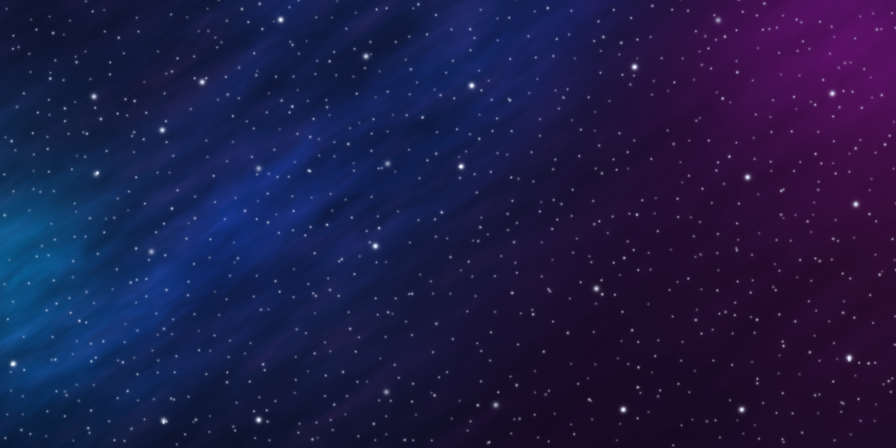
Give the GLSL for this background, as a WebGL 1 fragment shader.

```glsl
precision highp float;

uniform vec2 u_resolution;

#define NAVY vec3(0.08, 0.11, 0.265)
#define PLUM vec3(0.115, 0.047, 0.175)
#define AZURE vec3(-0.015, 0.045, 0.15)
#define CYAN vec3(-0.04, 0.2, 0.23)
#define MAGENTA vec3(0.2, 0.015, 0.2)
#define WINE vec3(0.06, 0.0, 0.02)
#define STAR_TINT vec3(0.9, 0.92, 1.0)
#define STREAK_ANGLE 0.58
#define STREAK_SCALE vec2(2.6, 10.0)
#define STREAK_CONTRAST 0.5

float hash(vec2 p) {
  return fract(sin(dot(p, vec2(127.1, 311.7))) * 43758.5453);
}

float noise(vec2 p) {
  vec2 cell = floor(p);
  vec2 f = fract(p);
  f = f * f * (3.0 - 2.0 * f);
  float low = mix(hash(cell), hash(cell + vec2(1.0, 0.0)), f.x);
  float high = mix(hash(cell + vec2(0.0, 1.0)), hash(cell + 1.0), f.x);
  return mix(low, high, f.y);
}

float fbm(vec2 p) {
  float sum = 0.0;
  float amplitude = 0.5;
  for (int i = 0; i < 5; i++) {
    sum += amplitude * noise(p);
    p = p * 2.03 + 17.3;
    amplitude *= 0.55;
  }
  return sum;
}

// Soft elliptical light around a centre
float glow(vec2 p, vec2 center, vec2 size) {
  vec2 d = (p - center) / size;
  return exp(-dot(d, d));
}

vec3 nebula(vec2 p) {
  // Axes along and across the diagonal streaks
  float c = cos(STREAK_ANGLE);
  float s = sin(STREAK_ANGLE);
  vec2 q = vec2(c * p.x + s * p.y, c * p.y - s * p.x);
  float warp = fbm(p * 4.0) - 0.5;
  float streak = fbm(q * STREAK_SCALE + vec2(0.0, warp)) - 0.52;
  float wisps = fbm(q * STREAK_SCALE * vec2(2.5, 2.6) + 31.0) - 0.52;

  // Navy on the left, plum on the right
  float side = p.x - 0.4 * (p.y - 0.5) + 0.15 * streak;
  vec3 color = mix(NAVY, PLUM, smoothstep(0.8, 1.55, side));

  // Blue diagonal bands
  float leftSide = 1.0 - smoothstep(0.8, 1.5, side);
  float band = exp(-pow((q.y - 0.08) / 0.17, 2.0));
  band += 0.6 * exp(-pow((q.y - 0.45) / 0.16, 2.0)) * smoothstep(0.25, 0.7, p.x);
  color += AZURE * band * leftSide * (0.8 + 1.4 * streak);

  // Darker left corners and lower edge
  color *= 1.0 - 0.25 * glow(p, vec2(0.0, 1.0), vec2(0.35, 0.3));
  color *= 1.0 - 0.35 * glow(p, vec2(0.15, 0.0), vec2(0.7, 0.16));
  color *= 1.0 - 0.2 * glow(p, vec2(1.3, 0.0), vec2(0.7, 0.3));

  // Coloured light at the edges
  color += CYAN * glow(p, vec2(-0.03, 0.37), vec2(0.28, 0.29)) * (1.0 + streak);
  color += MAGENTA * glow(p, vec2(1.9, 0.93), vec2(0.34, 0.3));
  color += WINE * glow(p, vec2(2.05, 0.5), vec2(0.4, 0.45));

  float detail = streak + 0.9 * wisps;
  color *= 1.0 + STREAK_CONTRAST * detail * mix(0.5, 1.0, leftSide);
  color.r += 0.12 * max(wisps, 0.0) * leftSide;
  return max(color, 0.0);
}

// One jittered star per grid cell, kept with the given chance
float starLayer(vec2 p, float cellSize, float radius, float chance, float seed) {
  vec2 grid = p / cellSize;
  vec2 id = floor(grid) + seed;
  vec2 offset = 0.12 + 0.76 * vec2(hash(id), hash(id + 41.7));
  float d = length(fract(grid) - offset) * cellSize / radius;
  float power = mix(0.45, 1.0, hash(id + 73.1));
  float light = exp(-d * d) + 0.3 * exp(-d * 1.1) * smoothstep(5.0, 2.0, d);
  return light * power * step(hash(id + 19.9), chance);
}

void main() {
  vec2 p = gl_FragCoord.xy / u_resolution.y;
  vec3 color = nebula(p);

  // Dust, small stars and a few bright ones
  float stars = 0.5 * starLayer(p, 0.045, 0.0026, 0.78, 3.0);
  stars += 0.62 * starLayer(p, 0.08, 0.003, 0.6, 57.0);
  stars += starLayer(p, 0.25, 0.0058, 0.8, 91.0);
  color = mix(color, STAR_TINT, clamp(stars, 0.0, 1.0));

  gl_FragColor = vec4(color, 1.0);
}
```
